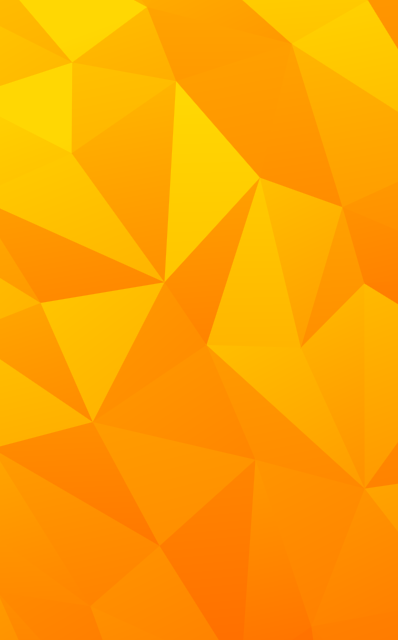
Reproduce this background procedurally as a Shadertoy shader.

```glsl
// Low-poly field of amber facets: a turned, jittered lattice whose cells are
// each split into two triangles. Every facet gets its own tone and slope on
// top of a canvas-wide fade from yellow (top) to orange (bottom).

const vec2  CELL_SIZE   = vec2(0.160, 0.205); // in canvas heights
const float LATTICE_TURN = 0.48;              // radians
const float JITTER      = 0.37;               // vertex offset, in cells
const float EDGE_SOFT   = 0.0018;             // in canvas heights
const vec2  GREEN_BASE  = vec2(0.505, 0.735); // green at bottom, top
const vec2  TONE_SPREAD = vec2(0.14, 0.31);   // facet contrast at bottom, top
const vec2  GREEN_LIMIT = vec2(0.44, 0.845);
const float SIDE_FADE   = 0.07;               // darkening towards the right
const float FACET_SLOPE = 0.28;               // strongest slope inside a facet
const float SEED        = 17.0;

vec2 hash2(vec2 p) {
    vec3 q = fract(vec3(p.xyx + SEED) * vec3(0.1031, 0.1030, 0.0973));
    q += dot(q, q.yzx + 33.33);
    return fract((q.xx + q.yz) * q.zy);
}

float cross2(vec2 a, vec2 b) { return a.x * b.y - a.y * b.x; }

float area(vec2 a, vec2 b, vec2 c) { return cross2(b - a, c - a); }

mat2 latticeTurn() {
    float c = cos(LATTICE_TURN), s = sin(LATTICE_TURN);
    return mat2(c, s, -s, c);
}

// Jittered lattice vertex in canvas units
vec2 vertexAt(vec2 id) {
    vec2 offset = (hash2(id) * 2.0 - 1.0) * JITTER;
    return latticeTurn() * ((id + offset) * CELL_SIZE);
}

// Distance to the inside of a line through a and b
float edgeDistance(vec2 p, vec2 a, vec2 b) {
    return cross2(b - a, p - a) / max(length(b - a), 1e-5);
}

float facetGreen(vec2 p, vec2 center, vec2 id, float width) {
    vec2 tone = hash2(id + 71.3);
    vec2 tilt = hash2(id + 139.7);
    float height = clamp(center.y, 0.0, 1.0);
    float green = mix(GREEN_BASE.x, GREEN_BASE.y, p.y);
    green -= SIDE_FADE * (p.x / width - 0.5);
    green += (pow(tone.x, 1.4) - 0.417) * mix(TONE_SPREAD.x, TONE_SPREAD.y, height);
    vec2 slope = FACET_SLOPE * vec2(0.8 * (tilt.x - 0.5), tilt.y);
    green += dot(p - center, slope);
    return clamp(green, GREEN_LIMIT.x, GREEN_LIMIT.y);
}

// Adds one triangle to the sum: x = weighted green, y = coverage
void addFacet(inout vec2 sum, vec2 p, vec2 a, vec2 b, vec2 c,
              vec2 id, float width, float soft) {
    float inside = min(edgeDistance(p, a, b),
                   min(edgeDistance(p, b, c), edgeDistance(p, c, a)));
    float cover = clamp(inside / soft + 0.5, 0.0, 1.0);
    sum += cover * vec2(facetGreen(p, (a + b + c) / 3.0, id, width), 1.0);
}

void mainImage(out vec4 fragColor, in vec2 fragCoord) {
    vec2 p = fragCoord / iResolution.y;
    float width = iResolution.x / iResolution.y;
    float soft = max(EDGE_SOFT, 1.0 / iResolution.y);
    vec2 home = floor((p * latticeTurn()) / CELL_SIZE);

    vec2 sum = vec2(0.0);
    for (int y = -1; y <= 1; y++)
    for (int x = -1; x <= 1; x++) {
        vec2 id = home + vec2(x, y);
        vec2 a = vertexAt(id);
        vec2 b = vertexAt(id + vec2(1, 0));
        vec2 c = vertexAt(id + vec2(1, 1));
        vec2 d = vertexAt(id + vec2(0, 1));

        // Cut along the diagonal that leaves the fuller triangles
        float cutAC = min(area(a, b, c), area(a, c, d));
        float cutBD = min(area(a, b, d), area(b, c, d));
        vec2 second = id + 0.5;
        if (cutAC > cutBD) {
            addFacet(sum, p, a, b, c, id, width, soft);
            addFacet(sum, p, a, c, d, second, width, soft);
        } else {
            addFacet(sum, p, a, b, d, id, width, soft);
            addFacet(sum, p, b, c, d, second, width, soft);
        }
    }

    float green = sum.x / max(sum.y, 1e-4);
    float blue = 0.01 * smoothstep(0.79, 0.84, green);
    fragColor = vec4(1.0, green, blue, 1.0);
}
```
